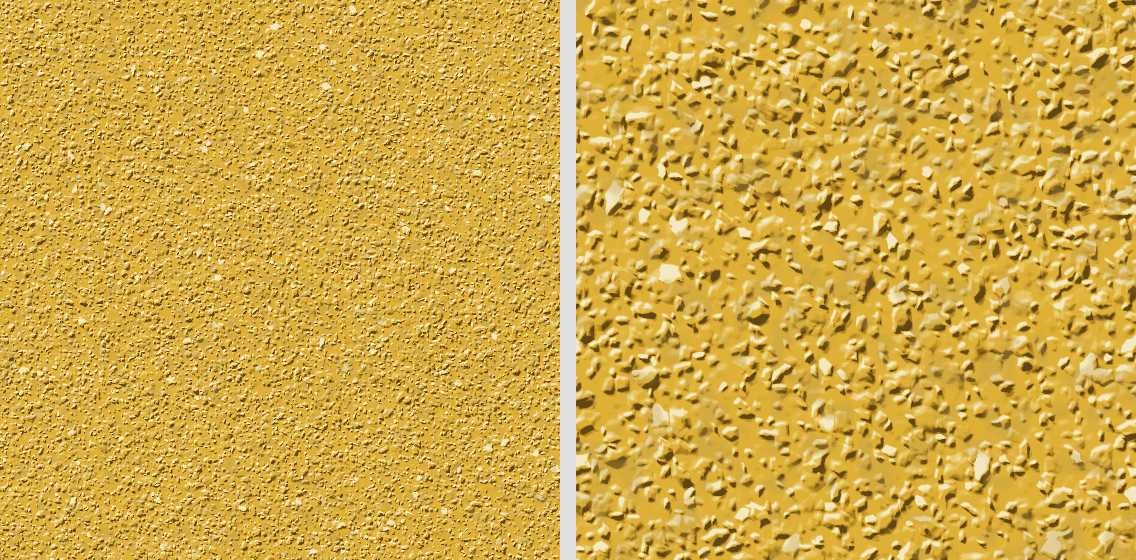
Left: the whole. Right: its middle third, enlarged.
Give the GLSL for this texture, as a three.js fragment shader.

```glsl
// Coarse golden grit: angular chips of two sizes pressed into a rough clay bed.
// A height field is built from faceted grains and noise, then lit from the upper
// left with short cast shadows, and the resulting tone is mapped to ochre colours.

#define CHIP_FREQ 64.0      // large chips across the canvas
#define GRIT_FREQ 116.0     // small grit across the canvas
#define CHIP_SHARE 0.5      // share of cells that hold a large chip
#define PALE_SHARE 0.06     // share of grains that are pale
#define LIGHT_DIR vec2(-0.5, 0.866)
#define LIGHT_STEP 0.002    // sampling distance towards the light
#define RELIEF 1.8          // contrast of lit and unlit faces
#define SHADOW 1.1          // strength of the cast shadows
#define BASE_TONE 0.59      // tone of a flat surface

varying vec2 vUv;

vec3 hash3(vec2 p) {
  vec3 q = fract(p.xyx * vec3(0.1031, 0.1030, 0.0973));
  q += dot(q, q.yxz + 33.33);
  return fract((q.xxy + q.yzz) * q.zyx);
}

float valueNoise(vec2 p) {
  vec2 cell = floor(p);
  vec2 f = fract(p);
  f = f * f * (3.0 - 2.0 * f);
  float bottom = mix(hash3(cell).x, hash3(cell + vec2(1.0, 0.0)).x, f.x);
  float top = mix(hash3(cell + vec2(0.0, 1.0)).x, hash3(cell + 1.0).x, f.x);
  return mix(bottom, top, f.y);
}

// Highest faceted grain at p: x = height, y = random value of that grain
vec2 grainLayer(vec2 p, float share, float seed) {
  vec2 cell = floor(p);
  vec2 best = vec2(0.0);
  for (int y = -1; y <= 1; y++) {
    for (int x = -1; x <= 1; x++) {
      vec2 id = cell + vec2(float(x), float(y));
      vec3 place = hash3(id + seed);
      vec3 form = hash3(id + seed + 71.0);
      if (fract(place.x * 7.0 + form.z * 5.0) > share) continue;

      // Turn and stretch, then cut an irregular polygon
      float angle = place.z * 6.2832;
      vec2 axis = vec2(cos(angle), sin(angle));
      vec2 q = p - id - 0.5 - (place.xy - 0.5) * 0.85;
      q = vec2(dot(q, axis), dot(q, vec2(-axis.y, axis.x)));
      q.y *= 1.0 + 0.8 * form.y;
      float rim = max(max(abs(q.x), -q.y), abs(q.x) * 0.6 + q.y * 0.8);
      rim = max(rim, dot(q, vec2(form.x + 0.3, -0.8)));

      // Sloping rim and tilted flat top
      float body = clamp((mix(0.3, 0.62, form.x) - rim) * 3.2, 0.0, 1.0);
      float height = body * (0.45 + 0.55 * form.y + (place.x - 0.5) * q.x);
      if (height > best.x) best = vec2(height, form.z);
    }
  }
  return best;
}

// x = height, y = pale grain mask, z = tone shift of the grain on top
vec3 surface(vec2 p) {
  // Bend the plane a little so that the chips have broken edges
  vec2 bend = vec2(valueNoise(p * 170.0), valueNoise(p * 170.0 + 43.0)) - 0.5;
  vec2 q = p + bend * 0.003;
  vec2 chip = grainLayer(q * CHIP_FREQ, CHIP_SHARE, 11.0);
  vec2 grit = grainLayer(q * GRIT_FREQ, 0.85, 137.0);

  float onChip = smoothstep(0.08, 0.35, chip.x);
  float onGrit = smoothstep(0.1, 0.4, grit.x) * (1.0 - onChip);
  float bed = 0.45 * valueNoise(p * 52.0) + 0.22 * valueNoise(p * 215.0 + 19.0);
  float height = bed + 0.6 * chip.x + 0.5 * grit.x * (1.0 - 0.6 * onChip);

  float pale = onChip * step(1.0 - PALE_SHARE, chip.y)
             + onGrit * step(1.0 - PALE_SHARE, grit.y);
  float shift = onChip * (chip.y - 0.5) + onGrit * (grit.y - 0.5);
  return vec3(height, pale, shift);
}

// Dark crevice, shaded ochre, gold, light gold, pale stone
vec3 goldRamp(float tone) {
  vec3 color = mix(vec3(0.38, 0.27, 0.07), vec3(0.69, 0.52, 0.13),
                   smoothstep(0.0, 0.3, tone));
  color = mix(color, vec3(0.87, 0.69, 0.21), smoothstep(0.28, 0.52, tone));
  color = mix(color, vec3(0.91, 0.78, 0.41), smoothstep(0.62, 0.8, tone));
  return mix(color, vec3(0.95, 0.91, 0.76), smoothstep(0.8, 1.02, tone));
}

void main() {
  vec3 here = surface(vUv);

  // Face brightness from the nearest sample, cast shadow from all samples
  float slope = 0.0;
  float blocked = 0.0;
  for (int i = 1; i <= 3; i++) {
    float reach = float(i);
    float rise = surface(vUv + LIGHT_DIR * LIGHT_STEP * reach).x - here.x;
    if (i == 1) slope = -rise;
    blocked = max(blocked, rise - 0.1 * reach);
  }

  float relief = slope * RELIEF;
  relief /= sqrt(1.0 + relief * relief);
  float drift = valueNoise(vUv * 9.0) - 0.5;
  float tone = BASE_TONE + relief - SHADOW * blocked
             + 0.36 * here.y + 0.2 * here.z + 0.05 * drift;

  // Some grains carry a greyer dust
  vec3 color = goldRamp(tone);
  float dust = smoothstep(0.55, 0.85, valueNoise(vUv * 95.0 + 7.0));
  color = mix(color, vec3(0.75, 0.62, 0.30), 0.35 * dust);
  gl_FragColor = vec4(color, 1.0);
}
```
